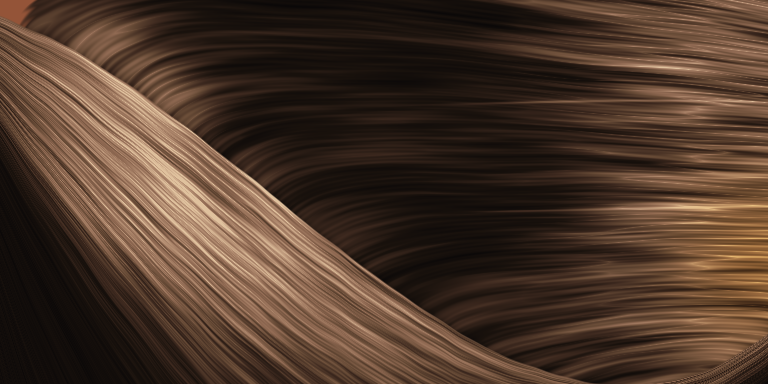
A WebGL 2 fragment shader for this texture:

```glsl
#version 300 es
precision highp float;
// Glossy brown hair: a bright lock sweeps diagonally over a dark, nearly level sheet.
// Each layer bends space into (along, across) strand coordinates, stretches gradient
// noise along them, and maps the resulting tone level through a brown colour ramp.
uniform vec2 u_resolution;
out vec4 outColor;

// Tones from deep shadow to highlight, indexed by level 0..6
const vec3 RAMP[7] = vec3[7](
  vec3(0.04, 0.03, 0.03), vec3(0.10, 0.07, 0.05), vec3(0.24, 0.16, 0.12),
  vec3(0.40, 0.29, 0.21), vec3(0.56, 0.41, 0.32), vec3(0.71, 0.56, 0.45),
  vec3(0.88, 0.76, 0.62));
const vec3 SKIN = vec3(0.58, 0.33, 0.22);
const vec3 GOLD_TINT = vec3(1.06, 0.98, 0.70);
const vec4 EDGE_CUBIC = vec4(0.955, -0.335, -0.674, 0.318); // upper edge of the lock
const vec3 FAN_WIDTH = vec3(0.30, 1.10, -0.75);             // spread of the lock along x
const float ROOT_REACH = 0.20;   // height over which sheet strands bend at the lock
const float SHEET_FAN = 0.11;    // divergence of the sheet toward the right
const float WOBBLE = 0.012;
const float CONTRAST = 0.42;

vec2 hashGradient(vec2 cell) {
  vec3 q = fract(cell.xyx * vec3(0.1031, 0.1030, 0.0973));
  q += dot(q, q.yzx + 33.33);
  float angle = 6.2832 * fract((q.x + q.y) * q.z);
  return vec2(cos(angle), sin(angle));
}

float gradientNoise(vec2 p) {
  vec2 i = floor(p), f = p - i;
  vec2 u = f * f * f * (f * (f * 6.0 - 15.0) + 10.0);
  float a = dot(hashGradient(i), f);
  float b = dot(hashGradient(i + vec2(1, 0)), f - vec2(1, 0));
  float c = dot(hashGradient(i + vec2(0, 1)), f - vec2(0, 1));
  float d = dot(hashGradient(i + vec2(1, 1)), f - vec2(1, 1));
  return mix(mix(a, b, u.x), mix(c, d, u.x), u.y);
}

// Layered streaks, from broad clumps to single strands
float fibres(float along, float across) {
  float sum = 0.0;
  vec2 frequency = vec2(1.3, 13.0);
  for (int i = 0; i < 4; i++) {
    sum += gradientNoise(vec2(along, across) * frequency + float(i) * 17.3);
    frequency *= vec2(1.5, 2.1);
  }
  return sum;
}

// Thin bright hairs on the zero lines of stretched noise
float glints(float along, float across) {
  float n = gradientNoise(vec2(along * 2.2 + 5.0, across * 38.0));
  return pow(1.0 - min(abs(n) * 1.6, 1.0), 9.0);
}

float bell(float x, float centre, float width) {
  float d = (x - centre) / width;
  return exp(-d * d);
}

vec3 ramp(float level) {
  float t = clamp(level, 0.0, 5.999);
  int i = int(t);
  return mix(RAMP[i], RAMP[i + 1], fract(t));
}

float lockEdge(float x) {
  return EDGE_CUBIC.x + x * (EDGE_CUBIC.y + x * (EDGE_CUBIC.z + x * EDGE_CUBIC.w));
}

// Sheet behind: strands rise from the lock and level off to the right
vec3 sheetColor(vec2 p, float height, float wobble) {
  float bend = ROOT_REACH * mix(0.45, 0.80, exp(-2.0 * p.x));
  float across = p.y + bend * exp(-height / ROOT_REACH)
               + SHEET_FAN * p.x * p.x * (p.y - 0.45) + wobble;
  float streak = fibres(p.x, across);
  float clump = gradientNoise(vec2(p.x * 0.8, across * 22.0));
  float start = p.x + 0.22 * clump + 0.14 * smoothstep(0.6, 1.0, p.y);
  float gloss = smoothstep(1.28, 1.95, start) * mix(0.4, 1.0, smoothstep(0.0, 0.25, p.y));
  float crown = bell(p.x, 0.36, 0.22) * bell(height, 0.06, 0.11);

  float level = 0.85 + 0.85 * exp(-height / 0.20) * (1.0 - 0.4 * smoothstep(0.7, 1.2, p.x));
  level += 1.5 * crown + 2.3 * gloss;
  level += 0.45 * smoothstep(1.1, 1.5, p.x) * smoothstep(0.35, 0.0, p.y);
  level += streak * (0.30 + CONTRAST * level);
  level += glints(p.x, across) * (1.3 * gloss + 0.9 * crown + 0.12);
  // Two long stray hairs catching the light
  for (int i = 0; i < 2; i++) {
    float y = mix(0.455, 0.732, float(i)) + 0.006 * sin(4.0 * p.x + float(i));
    level += 1.6 * bell(p.y, y, 0.0035) * smoothstep(1.1, 1.4, p.x);
  }
  level -= 0.5 * exp(-height / 0.012);   // contact shadow
  vec3 color = ramp(level);
  float gold = smoothstep(1.6, 2.0, p.x) * bell(p.y, 0.32, 0.22);
  color *= mix(vec3(1.0), GOLD_TINT, gold);
  float skin = 1.0 - smoothstep(0.055, 0.095, p.x + 0.05 * streak + 0.2 * (1.0 - p.y));
  return mix(color, SKIN, skin);
}

// Lock in front: strands fan out below its upper edge
vec3 lockColor(vec2 p, float depth, float wobble) {
  float width = max(FAN_WIDTH.x + p.x * (FAN_WIDTH.y + p.x * FAN_WIDTH.z), 0.12);
  float across = depth / width + wobble;
  float streak = fibres(p.x * 1.3 + 9.0, across * 0.85);
  float level = mix(2.75, 0.45, smoothstep(0.2, 1.55, across));
  float v = min(across, 1.0);
  float shine = bell(p.x, mix(0.62, 0.13, v), mix(0.58, 0.22, v));
  shine *= 1.0 - smoothstep(0.7, 1.15, across);
  level += 1.6 * shine;
  level -= 0.7 * smoothstep(0.5, 1.0, p.x) * smoothstep(0.28, 0.6, across);
  float ridge = bell(p.x, 0.62, 0.45);
  level += ridge * (1.2 * bell(across, 0.245, 0.035) - 0.7 * bell(across, 0.17, 0.025));
  level += streak * (0.15 + CONTRAST * level);
  level += glints(p.x, across) * 1.1 * shine;
  level += 0.5 * bell(depth, 0.006, 0.006);   // lit rim
  return ramp(level);
}

void main() {
  vec2 p = gl_FragCoord.xy / u_resolution.y;
  p.x *= 2.0 * u_resolution.y / u_resolution.x;   // canvas spans 2 by 1
  float wobble = WOBBLE * gradientNoise(p * vec2(3.0, 5.0));
  float depth = lockEdge(p.x) - p.y + 0.006 * gradientNoise(vec2(p.x * 14.0, 3.5));
  float blur = 1.2 / u_resolution.y;
  float inLock = smoothstep(-blur, blur, depth);
  vec3 sheet = sheetColor(p, max(-depth, 0.0), wobble);
  vec3 lock = lockColor(p, max(depth, 0.0), wobble);
  outColor = vec4(mix(sheet, lock, inLock), 1.0);
}
```
